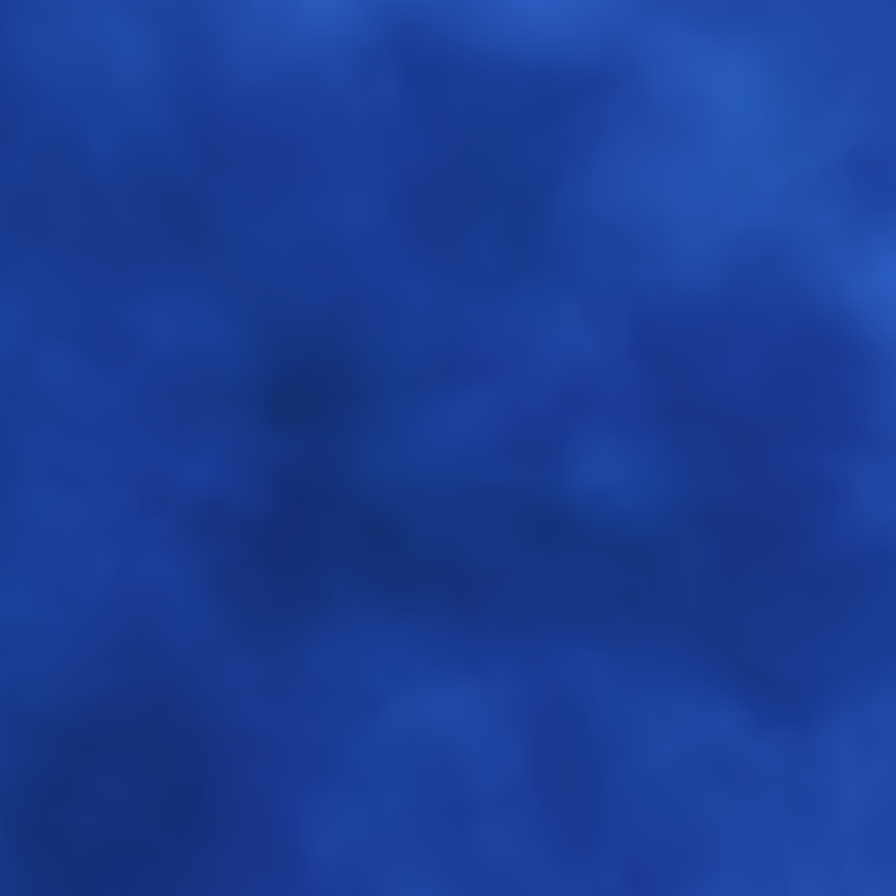
Give the GLSL for this texture, as a WebGL 1 fragment shader.

```glsl
precision highp float;
// Soft, cloudy deep-blue wash: a few octaves of gently warped value noise
// set the tone, a broad glow lightens the top and right, and the tone is
// turned into colour by a ramp from navy to bright blue.
uniform vec2 u_resolution;

float hash(vec2 cell) {
  return fract(sin(dot(cell, vec2(127.1, 311.7))) * 43758.5453);
}

float valueNoise(vec2 p) {
  vec2 cell = floor(p);
  vec2 f = fract(p);
  f = f * f * f * (f * (f * 6.0 - 15.0) + 10.0);
  float low = mix(hash(cell), hash(cell + vec2(1.0, 0.0)), f.x);
  float high = mix(hash(cell + vec2(0.0, 1.0)), hash(cell + vec2(1.0, 1.0)), f.x);
  return mix(low, high, f.y);
}

// Layered noise centred on zero; each octave is rotated to hide the grid.
float clouds(vec2 p) {
  float sum = 0.0;
  float weight = 0.52;
  for (int i = 0; i < 4; i++) {
    sum += weight * (valueNoise(p) - 0.5);
    p = mat2(0.8, 0.6, -0.6, 0.8) * p * 1.95 + 17.3;
    weight *= 0.48;
  }
  return sum;
}

vec3 blueRamp(float tone) {
  vec3 navy = vec3(0.075, 0.18, 0.45);
  vec3 royal = vec3(0.10, 0.23, 0.58);
  vec3 bright = vec3(0.15, 0.33, 0.71);
  vec3 color = mix(navy, royal, min(tone, 1.0));
  return color + (bright - royal) * max(tone - 1.0, 0.0);
}

void main() {
  vec2 uv = gl_FragCoord.xy / u_resolution;
  vec2 p = gl_FragCoord.xy / u_resolution.y;

  // Bend the cloud field slightly so the patches look blown, not blocky
  vec2 warp = vec2(clouds(p * 3.0 + 4.7), clouds(p * 3.0 + 31.2));
  float cloud = clouds(p * 4.2 + warp * 0.7 + 8.4);

  // Broad light from the top, with a darker left side
  float glow = 0.9 * smoothstep(0.5, 1.05, uv.y + 0.25 * (uv.x - 0.5));
  float tone = 0.83 + glow + 0.3 * (uv.x - 0.5) + 2.8 * cloud;
  tone = clamp(tone, 0.05, 2.5);

  // Faint drift between violet and cyan blues
  float hueDrift = valueNoise(p * 7.0 + 52.0) - 0.5;
  vec3 color = blueRamp(tone) + vec3(-0.008, 0.016, 0.0) * hueDrift;
  gl_FragColor = vec4(color, 1.0);
}
```
